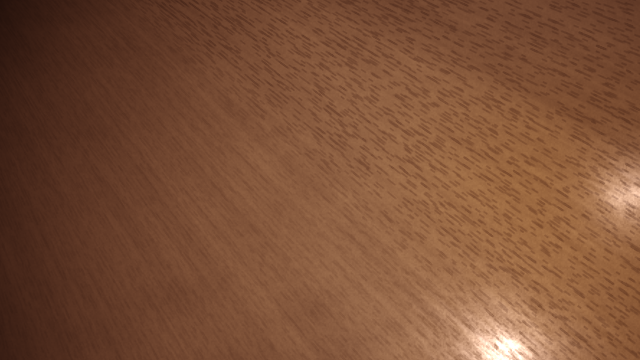
Write a WebGL 2 fragment shader that draws this texture.

```glsl
#version 300 es
precision highp float;

uniform vec2 u_resolution;
out vec4 fragColor;

// Lengths are in canvas heights, angles in radians.
const vec2 GRAIN_ORIGIN = vec2(-0.553, 1.794);
const float BOARD_EDGE = 0.505;
const float COARSE_EDGE = 0.68;
const vec2 LIGHT_CENTER = vec2(1.22, 0.36);
const vec2 LIGHT_SCALE = vec2(0.75, 0.80);
const float LIGHT_PEAK = 0.585;
const float LIGHT_FALLOFF = 0.40;
const vec2 LAMP_MAIN = vec2(1.40, 0.02);
const vec2 LAMP_SIDE = vec2(1.75, 0.46);
const vec3 GLOSS_COLOR = vec3(0.93, 0.95, 1.0);
const float STREAK_CONTRAST = 0.15;
const float PORE_CONTRAST = 0.17;
const float FIGURE_CONTRAST = 0.07;
const float SPECKLE_CONTRAST = 0.08;
const int PORE_LAYERS = 3;

float hash(vec2 cell) {
    uvec2 q = uvec2(ivec2(cell)) * uvec2(1597334673u, 3812015801u);
    uint n = (q.x ^ q.y) * 1597334673u;
    n = (n ^ (n >> 15)) * 2246822519u;
    return float((n ^ (n >> 13)) >> 8) / 16777216.0;
}

float noise(vec2 p) {
    vec2 i = floor(p), f = fract(p);
    f = f * f * (3.0 - 2.0 * f);
    return mix(mix(hash(i), hash(i + vec2(1, 0)), f.x),
               mix(hash(i + vec2(0, 1)), hash(i + vec2(1, 1)), f.x), f.y);
}

// Long fibres: x runs across the grain, y along it.
float streaks(vec2 g) {
    return 0.38 * noise(g * vec2(290.0, 5.0))
         + 0.34 * noise(g * vec2(120.0, 2.2) + 37.0)
         + 0.28 * noise(g * vec2(34.0, 0.9) + 71.0) - 0.5;
}

// Short dark dashes scattered along the fibres.
float pores(vec2 g, float pixel) {
    float cover = 0.0;
    for (int k = 0; k < PORE_LAYERS; k++) {
        float layer = float(k);
        vec2 scale = vec2(115.0 + 28.0 * layer, 13.0 + 5.0 * layer);
        vec2 q = g * scale + 53.0 * layer;
        q.y += 9.0 * hash(vec2(floor(q.x), 200.0 + layer));
        vec2 cell = floor(q);
        vec2 f = fract(q);
        float center = mix(0.3, 0.7, hash(cell + 11.0));
        float halfLength = mix(0.18, 0.46, hash(cell + 29.0));
        float soft = scale.x * pixel / g.y;
        float line = 1.0 - smoothstep(0.04, 0.12 + soft, abs(f.x - center));
        float ends = 1.0 - smoothstep(0.5 * halfLength, halfLength, abs(f.y - 0.5));
        cover += line * ends * step(0.42, hash(cell + 83.0));
    }
    return min(cover, 1.3);
}

float glow(vec2 offset, vec2 radius) {
    vec2 q = offset / radius;
    return exp(-dot(q, q));
}

vec3 woodColor(float tone) {
    return tone * vec3(1.0, 0.415 + 0.47 * tone, 0.26 + 0.37 * tone);
}

void main() {
    float pixel = 1.0 / u_resolution.y;
    vec2 p = gl_FragCoord.xy * pixel;

    // Fibres fan out from a distant point, with a slight waver.
    vec2 ray = p - GRAIN_ORIGIN;
    float angle = atan(-ray.y, ray.x);
    float reach = length(ray);
    float waver = noise(vec2(angle * 5.0, reach * 2.4)) - 0.5;
    vec2 grain = vec2(angle + 0.022 * waver * smoothstep(0.5, 1.2, angle), reach);

    // Uneven illumination and broad boards.
    vec2 fromLight = (p - LIGHT_CENTER) * LIGHT_SCALE;
    float tone = max(LIGHT_PEAK - LIGHT_FALLOFF * dot(fromLight, fromLight), 0.07);
    float board = smoothstep(BOARD_EDGE + 0.015, BOARD_EDGE - 0.015, grain.x);
    float coarse = smoothstep(COARSE_EDGE + 0.08, COARSE_EDGE - 0.03, grain.x);
    tone *= 1.0 - 0.05 * board;
    tone *= 1.0 + 0.03 * coarse * (1.0 - board);

    // Fibres, pores, cross figure and fine speckle.
    float fibre = streaks(grain);
    float dash = pores(grain, pixel);
    float figure = noise(vec2(angle * 7.0, reach * 13.0 + angle * 9.0)) - 0.5;
    float speckle = 0.6 * noise(p * 250.0) + 0.4 * noise(p * 120.0 + 19.0) - 0.5;
    tone *= 1.0 + STREAK_CONTRAST * fibre;
    tone *= 1.0 - PORE_CONTRAST * dash * mix(0.28, 0.8, coarse);
    tone *= 1.0 + FIGURE_CONTRAST * figure * (1.0 - 0.75 * coarse);
    tone *= 1.0 + SPECKLE_CONTRAST * speckle;
    vec3 color = woodColor(tone);

    // Warmer varnish towards the lower right.
    float warmth = smoothstep(0.9, 1.6, p.x) * smoothstep(1.0, 0.45, p.y);
    color *= mix(vec3(1.0), vec3(1.02, 0.98, 0.84), warmth);

    // Lamp reflections broken up by the fibres.
    vec2 toMain = p - LAMP_MAIN;
    toMain.x += 0.25 * toMain.y;
    vec2 toSide = p - LAMP_SIDE;
    float gloss = 0.09 * glow(toMain, vec2(0.34, 0.28))
                + 0.27 * glow(toMain, vec2(0.15, 0.13))
                + 0.50 * glow(toMain, vec2(0.065, 0.055))
                + 0.10 * glow(toSide, vec2(0.16, 0.15))
                + 0.26 * glow(toSide, vec2(0.075, 0.075));
    float glint = noise(grain * vec2(230.0, 16.0) + 131.0) - 0.5;
    gloss *= 1.0 + 0.55 * glint + 0.5 * fibre - 0.22 * dash + 0.4 * speckle;
    color += gloss * GLOSS_COLOR;

    fragColor = vec4(clamp(color, 0.0, 1.0), 1.0);
}
```
